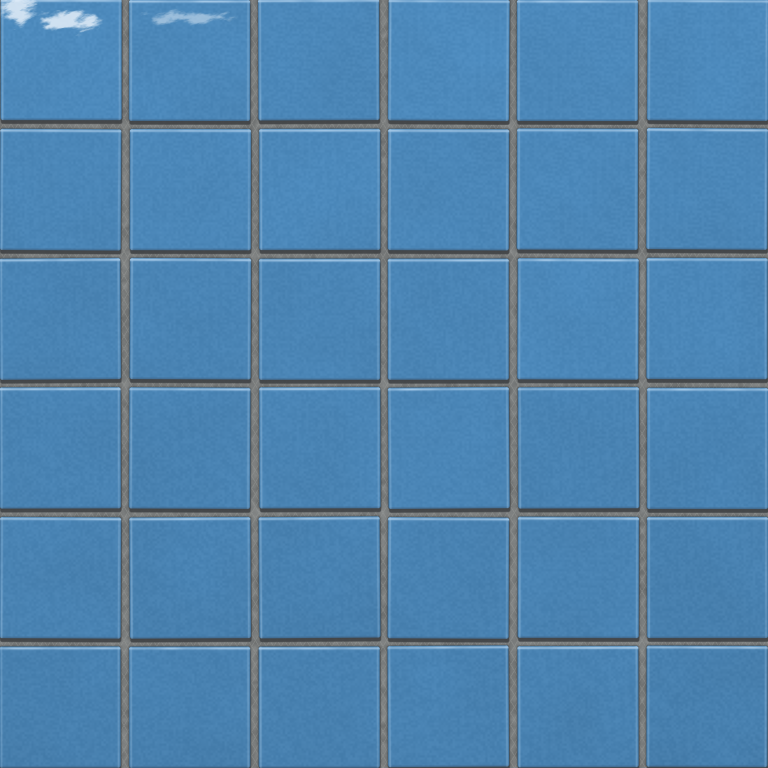
Write a WebGL 1 fragment shader that draws this texture.

```glsl
precision highp float;
// Six by six glossy blue ceramic mosaic tiles on grey mesh-backed grout.

uniform vec2 u_resolution;

const float COUNT = 6.0;
const float GAP = 0.0105;
const float PITCH = (1.0 + GAP) / COUNT;
const float HALF_TILE = 0.5 * (PITCH - GAP);

const vec3 GLAZE = vec3(0.29, 0.52, 0.71);
const vec3 GLAZE_EDGE = vec3(0.25, 0.40, 0.54);
const vec3 RIM_LIGHT = vec3(0.65, 0.79, 0.91);
const vec3 GROUT = vec3(0.49, 0.50, 0.50);
const vec3 SHADOW = vec3(0.25, 0.26, 0.27);

float hash(vec2 p) {
  return fract(sin(dot(p, vec2(127.1, 311.7))) * 43758.5453);
}

float noise(vec2 p) {
  vec2 i = floor(p);
  vec2 f = fract(p);
  f = f * f * (3.0 - 2.0 * f);
  float low = mix(hash(i), hash(i + vec2(1.0, 0.0)), f.x);
  float high = mix(hash(i + vec2(0.0, 1.0)), hash(i + 1.0), f.x);
  return mix(low, high, f.y);
}

float fbm(vec2 p) {
  float sum = 0.0;
  float amp = 0.5;
  for (int i = 0; i < 4; i++) {
    sum += amp * noise(p);
    p = p * 2.03 + 7.1;
    amp *= 0.5;
  }
  return sum;
}

float roundedBox(vec2 p, vec2 size, float radius) {
  vec2 q = abs(p) - size + radius;
  return length(max(q, 0.0)) + min(max(q.x, q.y), 0.0) - radius;
}

// One inside a shape, zero outside, with a soft border.
float inside(float d, float softness) {
  return 1.0 - smoothstep(-softness, softness, d);
}

// Falls from one at the edge to zero at the given width.
float edgeFade(float d, float width) {
  return 1.0 - smoothstep(0.0, width, d);
}

// Soft line of a given width centred on x = 0.
float ridge(float x, float width) {
  return exp(-x * x / (width * width));
}

// Diagonal threads of the backing net, crossing each other.
float meshThreads(vec2 p, float spacing) {
  vec2 diagonal = vec2(p.x + 0.6 * p.y, p.x - 0.6 * p.y) / spacing;
  vec2 d = abs(fract(diagonal) - 0.5) * spacing;
  return max(ridge(d.x, 0.0008), ridge(d.y, 0.0008));
}

vec3 groutColor(vec2 uv, vec2 p, float d) {
  vec3 col = GROUT * (0.84 + 0.3 * fbm(uv * 110.0));
  col = mix(col, vec3(0.60, 0.61, 0.60), 0.4 * meshThreads(uv, 0.0095));
  col *= 1.0 - 0.4 * exp(-max(d, 0.0) * 900.0);
  // The raised tile throws its shadow downward and a little to the right.
  float shade = roundedBox(p - vec2(0.0007, -0.0050), vec2(HALF_TILE), 0.003);
  return mix(col, SHADOW, 0.9 * inside(shade, 0.0012));
}

vec3 tileColor(vec2 uv, vec2 p, vec2 id) {
  vec3 col = GLAZE * mix(0.96, 1.04, uv.y);
  col *= 0.985 + 0.03 * hash(id + 3.7);
  col *= 0.97 + 0.06 * fbm(uv * 16.0 + id);
  col += 0.035 * (noise(uv * 330.0) - 0.5);

  // Rounded rim: dark below, bright above, pale at the sides.
  vec2 fromLow = p + HALF_TILE;
  vec2 fromHigh = HALF_TILE - p;
  float wear = 0.65 + 0.5 * noise(uv * vec2(45.0, 20.0) + id);
  col = mix(col, GLAZE_EDGE, 0.75 * edgeFade(fromLow.y, 0.0036));
  col = mix(col, GLAZE_EDGE, 0.5 * edgeFade(min(fromLow.x, fromHigh.x), 0.0018));
  float sides = max(ridge(fromLow.x - 0.0028, 0.0014),
                    0.8 * ridge(fromHigh.x - 0.0028, 0.0014));
  col = mix(col, RIM_LIGHT, 0.38 * wear * sides);
  float top = ridge(fromHigh.y - 0.0025, 0.0017);
  return mix(col, RIM_LIGHT, 0.85 * wear * top);
}

// Ragged reflection of a window within an ellipse.
float glare(vec2 uv, vec2 center, vec2 size) {
  vec2 q = (uv - center) / size;
  float ragged = fbm(vec2(uv.x * 45.0 + uv.y * 20.0, uv.y * 95.0 - uv.x * 25.0));
  return smoothstep(0.25, 0.7, 1.0 - length(q) + 1.3 * (ragged - 0.5));
}

void main() {
  float pixel = 1.0 / min(u_resolution.x, u_resolution.y);
  vec2 uv = gl_FragCoord.xy * pixel;
  vec2 grid = (uv + 0.5 * GAP) / PITCH;
  vec2 id = floor(grid);

  // Each tile is laid slightly off centre and slightly turned.
  vec2 jitter = vec2(hash(id), hash(id + 19.3)) - 0.5;
  vec2 p = (fract(grid) - 0.5) * PITCH - 0.0016 * jitter - vec2(0.0, 0.0009);
  p += 0.014 * (hash(id + 41.7) - 0.5) * vec2(-p.y, p.x);

  float d = roundedBox(p, vec2(HALF_TILE), 0.003);
  float shine = glare(uv, vec2(0.022, 0.985), vec2(0.032, 0.026));
  shine = max(shine, glare(uv, vec2(0.092, 0.972), vec2(0.055, 0.021)));
  shine = max(shine, 0.6 * glare(uv, vec2(0.235, 0.978), vec2(0.080, 0.014)));
  vec3 tile = mix(tileColor(uv, p, id), vec3(0.90, 0.94, 0.98), 0.85 * shine);
  gl_FragColor = vec4(mix(groutColor(uv, p, d), tile, inside(d, 0.75 * pixel)), 1.0);
}
```
